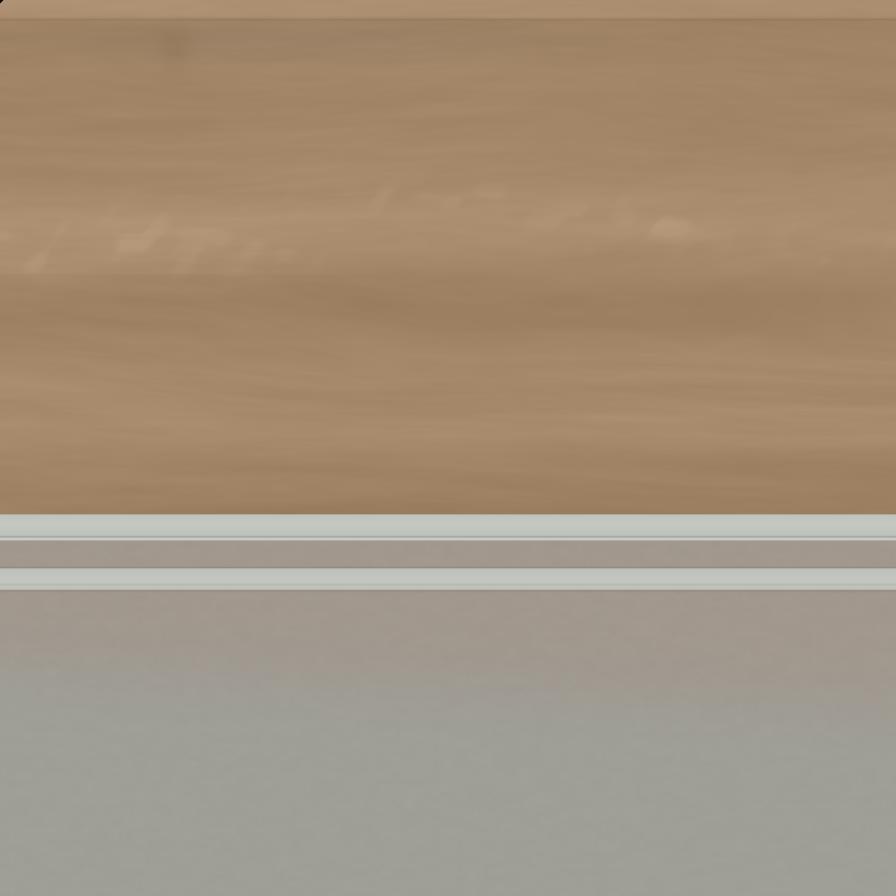
Reproduce this texture procedurally as a WebGL 2 fragment shader.

```glsl
#version 300 es
precision highp float;
// A pale wood panel above a grey wall, divided by two light metal trims.
// Soft horizontal bands shade the wood; layered sines bend a stretched noise
// into grain, and slanted noise inside soft ellipses gives the flame figure.

uniform vec2 u_resolution;
out vec4 fragColor;

const vec3 WOOD = vec3(0.632, 0.522, 0.401);
const vec3 WALL_WARM = vec3(0.630, 0.594, 0.555);
const vec3 WALL_COOL = vec3(0.622, 0.622, 0.592);
const vec3 TRIM = vec3(0.745, 0.762, 0.735);

const float WOOD_BASE = 0.4258;
const float PLANK_SEAM = 0.979;

float hash(vec2 p) {
    vec3 q = fract(p.xyx * vec3(0.1031, 0.1030, 0.0973));
    q += dot(q, q.yzx + 33.33);
    return fract((q.x + q.y) * q.z);
}

// Smooth lattice noise in -1..1
float noise(vec2 p) {
    vec2 cell = floor(p), f = fract(p);
    f = f * f * (3.0 - 2.0 * f);
    float low = mix(hash(cell), hash(cell + vec2(1, 0)), f.x);
    float high = mix(hash(cell + vec2(0, 1)), hash(cell + vec2(1, 1)), f.x);
    return 2.0 * mix(low, high, f.y) - 1.0;
}

float bump(float x, float center, float width) {
    float d = (x - center) / width;
    return exp(-d * d);
}

float spot(vec2 p, vec2 center, vec2 radius) {
    vec2 d = (p - center) / radius;
    return exp(-dot(d, d));
}

// Antialiased step up at an edge
float rise(float y, float edge, float soft) {
    return smoothstep(edge - soft, edge + soft, y);
}

float bar(float y, float low, float high, float soft) {
    return rise(y, low, soft) - rise(y, high, soft);
}

// Slow bending of the grain lines
float grainBend(vec2 p) {
    return 0.009 * sin(4.1 * p.x + 9.0 * p.y) + 0.004 * sin(9.7 * p.x - 17.0 * p.y + 1.3)
         + 0.07 * p.x * bump(p.y, 0.61, 0.07);
}

// Broad light and dark bands of the boards
float boardTone(vec2 p, float soft) {
    float y = p.y + 0.006 * sin(5.0 * p.x + 0.6);
    float tone = 0.030 * bump(y, 0.755, 0.050);
    tone += 0.020 * bump(y, 0.590, 0.035) * (1.0 - 0.4 * p.x);
    tone += 0.026 * bump(y, 0.525, 0.028);
    tone -= 0.020 * bump(y, 0.665, 0.032);
    tone -= 0.025 * bump(y, 0.440, 0.040);
    tone -= 0.012 * bump(y, 0.965, 0.030);
    float seamFade = 1.0 - smoothstep(0.15, 0.55, p.x);
    tone += 0.018 * seamFade * rise(p.y, 0.694, soft) * bump(p.y, 0.694, 0.03);
    tone += 0.045 * rise(p.y, PLANK_SEAM, soft);
    return tone - 0.03 * bump(p.y, PLANK_SEAM, 0.002);
}

// Short slanted light streaks, gathered in a few patches
float flameFigure(vec2 p) {
    float area = spot(p, vec2(0.10, 0.725), vec2(0.22, 0.035));
    area += 0.8 * spot(p, vec2(0.47, 0.782), vec2(0.12, 0.016));
    area += spot(p, vec2(0.72, 0.752), vec2(0.12, 0.026));
    area += 0.5 * spot(p, vec2(0.95, 0.725), vec2(0.10, 0.025));
    float streak = noise(vec2(48.0 * p.x - 34.0 * p.y, 42.0 * p.y + 9.0 * p.x));
    return area * (0.012 + 0.032 * smoothstep(0.0, 0.8, streak));
}

vec3 woodColor(vec2 p, float soft) {
    vec2 g = vec2(p.x, p.y + grainBend(p));
    float grain = 0.0;
    float weight = 0.010;
    vec2 scale = vec2(2.5, 38.0);
    for (int i = 0; i < 4; i++) {
        grain += weight * noise(g * scale + 17.0 * float(i));
        scale *= vec2(2.4, 2.0);
        weight *= 0.75;
    }
    float tone = boardTone(p, soft) + grain + flameFigure(p);
    float knot = spot(p, vec2(0.195, 0.945), vec2(0.018, 0.025));
    vec3 color = WOOD + tone * vec3(1.0, 1.02, 1.0) - 0.022 * knot;
    float greyVein = spot(p, vec2(0.34, 0.955), vec2(0.22, 0.018));
    return color + greyVein * vec3(-0.010, -0.006, 0.012);
}

vec3 wallColor(vec2 p) {
    float warmth = smoothstep(0.16, 0.30, p.y + 0.05 * (p.x - 0.5));
    vec3 color = mix(WALL_COOL, WALL_WARM, warmth);
    return color + 0.004 * noise(p * vec2(70.0, 150.0)) + 0.003 * noise(p * 230.0);
}

// Two trims with a rounded highlight and fine grooves
vec3 addTrims(vec3 color, float y, float soft) {
    float shade = 0.022 * bump(y, 0.415, 0.007) + 0.015 * bump(y, 0.353, 0.006);
    shade -= 0.10 * bump(y, 0.4010, 0.0012) + 0.04 * bump(y, 0.3475, 0.0012);
    shade += 0.05 * bump(y, 0.3985, 0.0011);
    float cover = bar(y, 0.3968, WOOD_BASE, soft) + bar(y, 0.3418, 0.3659, soft);
    color = mix(color, TRIM + shade, cover);
    return color - 0.06 * bump(y, 0.3662, 0.0013) - 0.035 * bump(y, 0.3405, 0.0015);
}

void main() {
    vec2 p = gl_FragCoord.xy / u_resolution;
    float soft = 0.8 / u_resolution.y;
    vec3 color = mix(wallColor(p), woodColor(p, soft), rise(p.y, WOOD_BASE, soft));
    color = addTrims(color, p.y, soft);
    // Tiny dark nick in the top left corner
    float nick = 1.0 - rise(p.x + 1.0 - p.y, 0.004, soft);
    fragColor = vec4(color * (1.0 - nick), 1.0);
}
```
